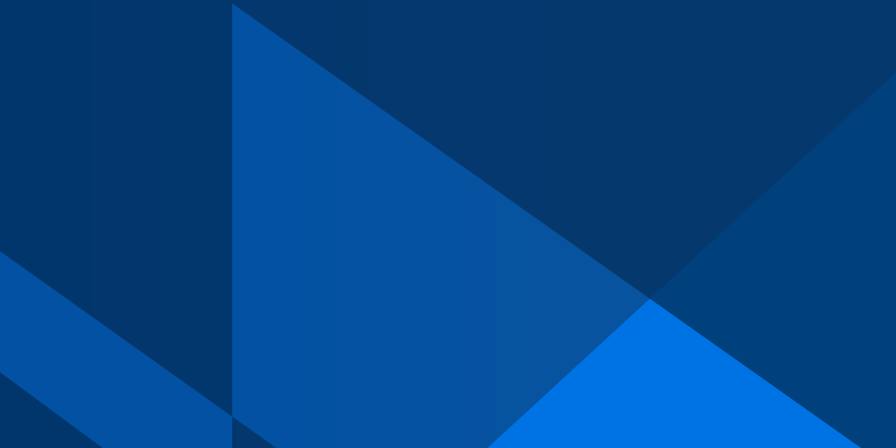
Give the GLSL for this background, as a Shadertoy shader.

```glsl
// Flat blue geometric background: crossing diagonals split the canvas into facets.

#define FOLD_X 0.5182               // vertical fold, in canvas heights
#define CROSSING vec2(1.4505, 0.3333)  // where the long diagonals meet
#define FOLD_FOOT vec2(0.5182, 0.0703) // where the band's top edge meets the fold
#define BAND_START vec2(0.0, 0.1693)   // left end of the band's lower edge
#define FALL_SLOPE -0.707
#define BAND_TOP_SLOPE -0.712
#define BAND_LOW_SLOPE -0.739
#define RISE_SLOPE 0.9195

const vec3 NAVY_LEFT  = vec3(0.005, 0.212, 0.425);
const vec3 NAVY_RIGHT = vec3(0.020, 0.222, 0.432);
const vec3 BLUE_LEFT  = vec3(0.008, 0.318, 0.635);
const vec3 BLUE_RIGHT = vec3(0.028, 0.325, 0.625);
const vec3 DEEP_BLUE  = vec3(0.000, 0.250, 0.490);
const vec3 BRIGHT     = vec3(0.000, 0.450, 0.895);

// Antialiased coverage of the side where the signed distance is positive.
float coverage(float dist) {
    return clamp(dist * iResolution.y + 0.5, 0.0, 1.0);
}

// Coverage of the half plane below a line through a point with a slope.
float below(vec2 p, vec2 through, float slope) {
    vec2 d = p - through;
    return coverage((slope * d.x - d.y) / sqrt(1.0 + slope * slope));
}

void mainImage(out vec4 fragColor, in vec2 fragCoord) {
    vec2 p = fragCoord / iResolution.y;
    float across = fragCoord.x / iResolution.x;

    // Half planes that bound the facets
    float rightOfFold = coverage(p.x - FOLD_X);
    float underFall = below(p, CROSSING, FALL_SLOPE);
    float underRise = below(p, CROSSING, RISE_SLOPE);
    float underBandTop = below(p, FOLD_FOOT, BAND_TOP_SLOPE);
    float underBandLow = below(p, BAND_START, BAND_LOW_SLOPE);

    // Large panel right of the fold, slanted band left of it
    float panel = underFall * (1.0 - underBandTop);
    float band = underBandTop * (1.0 - underBandLow);
    float lit = mix(band, panel, rightOfFold);

    // Faint horizontal gradients keep the facets from looking flat
    vec3 navy = mix(NAVY_LEFT, NAVY_RIGHT, smoothstep(0.0, 0.7, across));
    vec3 blue = mix(BLUE_LEFT, BLUE_RIGHT, smoothstep(0.2, 0.7, across));
    vec3 color = mix(navy, blue, lit);

    // Facets beneath the rising diagonal
    color = mix(color, mix(DEEP_BLUE, BRIGHT, underFall), underRise);

    fragColor = vec4(color, 1.0);
}
```
